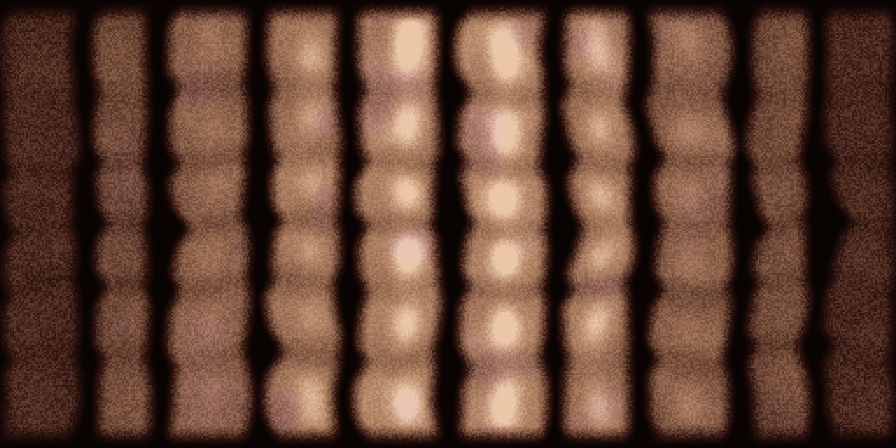
This pattern is drawn by a Shadertoy shader. Its source:

```glsl
const float TAU = 6.2831853;
const int COLUMNS = 10;
const float ROWS = 6.0;
const float GAP_HALF = 0.001;      // dark core of a gap, in canvas widths
const float EDGE_SOFT = 0.023;     // rounding from gap to column face
const float NOTCH_LEFT = 0.010;    // bite of a seam into the left side
const float NOTCH_RIGHT = 0.004;
const float WOBBLE = 0.012;
const float SEAM_SHADE = 0.20;
const float GLINT_WIDTH = 0.018;
const float GLINT_GAIN = 0.38;
const float GRAIN_CELLS = 256.0;   // grain cells per canvas height
const float GRAIN_GAIN = 0.20;
const vec3 RAMP[6] = vec3[6](
    vec3(0.035, 0.012, 0.008), vec3(0.21, 0.09, 0.07), vec3(0.38, 0.24, 0.18),
    vec3(0.55, 0.38, 0.29), vec3(0.71, 0.53, 0.41), vec3(0.92, 0.78, 0.66));

float hash(vec2 p) {
    vec3 q = fract(vec3(p.xyx) * 0.1031);
    q += dot(q, q.yzx + 33.33);
    return fract((q.x + q.y) * q.z);
}

float noise(vec2 p) {
    vec2 i = floor(p), f = fract(p);
    f = f * f * (3.0 - 2.0 * f);
    return mix(mix(hash(i), hash(i + vec2(1, 0)), f.x),
               mix(hash(i + vec2(0, 1)), hash(i + vec2(1, 1)), f.x), f.y);
}

// Centre of the gap left of column i: narrower columns toward the sides
float gapCentre(float i) {
    float n = float(COLUMNS);
    float spill = 0.014 * (step(n - 0.5, i) - step(i, 0.5));
    return i / n - 0.02 * sin(TAU * i / n) + 0.002
         - 0.006 * cos(TAU * 0.4 * (i - 2.0)) + spill;
}

// Row phase: end rows are taller than the middle ones
float rowPhase(float v) {
    return ROWS * (v + 0.04 * sin(TAU * (v - 0.5)));
}

float columnTone(vec2 uv, float i) {
    float left = gapCentre(i), right = gapCentre(i + 1.0);
    float centre = 0.5 * (left + right);

    // Horizontal seams, slightly bent and uneven in depth
    float phase = rowPhase(uv.y) + 0.35 * (noise(vec2(uv.x * 14.0, i * 7.3 + uv.y * 3.0)) - 0.5);
    float wave = 0.5 + 0.5 * cos(TAU * phase);
    float seam = pow(wave, 3.0);
    float depth = 0.35 + 0.65 * hash(vec2(i + 3.0, floor(phase + 0.5)));
    float waist = exp(-pow((uv.y - 0.5) / 0.08, 2.0)) * hash(vec2(i, 17.0));

    // Scalloped sides
    float sway = WOBBLE * (noise(vec2(i * 5.7, uv.y * 9.0)) - 0.5);
    float dLeft = uv.x - left - sway - NOTCH_LEFT * (seam * depth + 1.4 * waist);
    float dRight = right - uv.x + sway - NOTCH_RIGHT * seam * depth;
    float face = smoothstep(GAP_HALF, GAP_HALF + EDGE_SOFT, min(dLeft, dRight));

    // Light falls on the middle columns and fades sideways
    float arch = sqrt(max(sin(0.5 * TAU * centre), 0.0));
    float glow = exp(-pow((centre - 0.52) / 0.23, 2.0));
    float tone = 0.08 + 0.60 * arch + 0.09 * glow;
    tone *= 1.0 - SEAM_SHADE * seam * depth;

    // Tall glints, one to each bulge
    float glintX = mix(left, right, 0.48 + 0.12 * hash(vec2(i, 8.0)));
    float glint = exp(-pow((uv.x - glintX) / GLINT_WIDTH, 2.0));
    float lobe = 0.25 + 0.75 * pow(1.0 - wave, 1.3);
    tone += GLINT_GAIN * glow * glint * lobe;
    return tone * face;
}

vec3 rampColour(float tone) {
    float t = clamp(tone, 0.0, 1.0) * 5.0;
    int k = min(int(t), 4);
    return mix(RAMP[k], RAMP[k + 1], t - float(k));
}

void mainImage(out vec4 fragColor, in vec2 fragCoord) {
    vec2 uv = fragCoord / iResolution.xy;
    vec2 p = fragCoord / iResolution.y;

    float tone = 0.0;
    for (int i = 0; i < COLUMNS; i++)
        tone = max(tone, columnTone(uv, float(i)));

    // Dark frame
    float border = min(uv.y, 1.0 - uv.y);
    tone *= smoothstep(0.0, 0.055, border);
    tone *= smoothstep(-0.02, 0.02, min(uv.x, 1.0 - uv.x));

    // Soft mottling, then fine grain that is strongest in the midtones
    float mottle = noise(p * 13.0 + 4.0);
    tone *= 0.90 + 0.20 * mottle;
    float grain = hash(floor(p * GRAIN_CELLS)) - 0.5;
    float midtone = smoothstep(0.0, 0.25, tone) * (1.0 - 0.65 * smoothstep(0.5, 0.95, tone));
    tone += GRAIN_GAIN * grain * midtone;

    // Faint rosy patches
    vec3 colour = rampColour(tone);
    float rose = smoothstep(0.55, 0.9, noise(p * 11.0 + 31.0));
    colour += vec3(0.0, -0.01, 0.05) * rose * smoothstep(0.3, 0.8, tone);
    fragColor = vec4(colour, 1.0);
}
```
